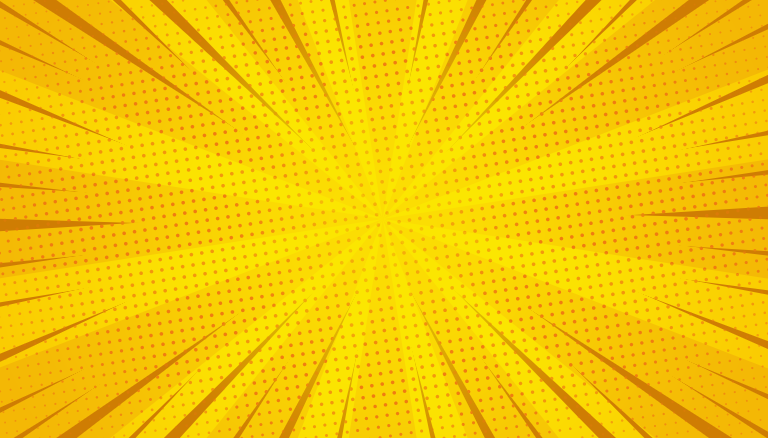
A WebGL 1 fragment shader for this background:

```glsl
precision highp float;
// Comic burst: golden rays from the centre, a tilted halftone screen and dark
// speed lines pointing inward. Rays repeat by angle, dots by a rotated grid,
// and the speed lines of one quadrant are mirrored into the other three.

uniform vec2 u_resolution;

#define CENTER_X -0.003     // burst centre, in canvas heights
#define RAY_COUNT 12.0
#define RAY_HALF_ANGLE 6.2  // degrees
#define DOT_PITCH 0.0240
#define DOT_RADIUS 0.0041
#define DOT_TILT 9.0        // degrees
#define SPIKE_SLOPE 0.029   // half width gained per unit of length
#define SPIKE_TURN 0.9      // degrees, turns the mirrored set as a whole

const vec3 RAY_CORE = vec3(0.985, 0.90, 0.005);
const vec3 RAY_RIM = vec3(0.98, 0.79, 0.01);
const vec3 GAP_CORE = vec3(0.985, 0.865, 0.01);
const vec3 GAP_RIM = vec3(0.955, 0.72, 0.02);
const vec3 DOT_ORANGE = vec3(0.94, 0.47, 0.07);
const vec3 SPIKE_BROWN = vec3(0.81, 0.49, 0.01);

// Coverage of a shape with signed distance d; px is the size of one pixel
float fill(float d, float px) {
  return clamp(0.5 - d / px, 0.0, 1.0);
}

// Counter-clockwise turn
vec2 turn(vec2 p, float degree) {
  float c = cos(radians(degree));
  float s = sin(radians(degree));
  return vec2(c * p.x - s * p.y, s * p.x + c * p.y);
}

// Evenly spaced wedges, one centred in each angular sector
float rays(vec2 p, float px) {
  float sector = radians(360.0) / RAY_COUNT;
  float angle = mod(atan(p.y, p.x), sector) - 0.5 * sector;
  return fill((abs(angle) - radians(RAY_HALF_ANGLE)) * length(p), px);
}

// Round dots on a rotated square grid
float halftone(vec2 p, float radius, float px) {
  vec2 grid = turn(p, -DOT_TILT) / DOT_PITCH;
  vec2 cell = (fract(grid) - 0.5) * DOT_PITCH;
  return fill(length(cell) - radius, px);
}

// Four spikes at once: polar place of each tip, then the heading in degrees
float spikes(vec2 p, vec4 tipAngle, vec4 tipRadius, vec4 heading, float px) {
  vec4 x = p.x - tipRadius * cos(radians(tipAngle));
  vec4 y = p.y - tipRadius * sin(radians(tipAngle));
  vec4 c = cos(radians(heading));
  vec4 s = sin(radians(heading));
  vec4 d = abs(x * s - y * c) - SPIKE_SLOPE * (x * c + y * s);
  return fill(min(min(d.x, d.y), min(d.z, d.w)), px);
}

void main() {
  float px = 1.0 / u_resolution.y;
  vec2 p = (gl_FragCoord.xy - 0.5 * u_resolution) * px;
  p.x -= CENTER_X;
  float r = length(p);
  // 1.0 on the ellipse touching the canvas sides
  float rim = length(p / vec2(0.5 * u_resolution.x * px, 0.5));

  // Rays, deepening toward the rim
  float ray = rays(p, px);
  vec3 color = mix(mix(GAP_CORE, GAP_RIM, smoothstep(0.1, 1.0, r)),
                   mix(RAY_CORE, RAY_RIM, smoothstep(0.3, 1.05, r)), ray);

  // Speed lines, mirrored across both axes
  vec2 q = abs(turn(p, -SPIKE_TURN));
  float spike = spikes(q, vec4(0.0, 6.0, 12.1, 17.2),
                       vec4(0.568, 0.710, 0.725, 0.637),
                       vec4(0.0, 6.0, 10.0, 23.0), px);
  spike = max(spike, spikes(q, vec4(25.8, 29.5, 32.5, 38.8),
                            vec4(0.787, 0.776, 0.408, 0.566),
                            vec4(25.0, 32.5, 35.0, 44.5), px));
  spike = max(spike, spikes(q, vec4(45.6, 55.5, 69.0, 78.2),
                            vec4(0.244, 0.409, 0.199, 0.329),
                            vec4(45.0, 55.0, 62.5, 77.5), px));
  // The line on the horizontal axis is broader
  spike = max(spike, fill(q.y - 1.6 * SPIKE_SLOPE * (q.x - 0.568), px));
  vec3 spikeColor = mix(color * vec3(0.9, 0.84, 1.0), SPIKE_BROWN, smoothstep(0.2, 0.65, r));
  color = mix(color, spikeColor, spike);

  // Halftone: pale at the heart, strongest midway, shrinking at the rim
  float radius = DOT_RADIUS * mix(1.0, 0.5, smoothstep(0.75, 1.35, rim));
  float strength = mix(0.45, 0.95, smoothstep(0.05, 0.4, r));
  strength *= mix(1.0, 0.75, ray) * (1.0 - 0.4 * smoothstep(0.85, 1.35, rim));
  color = mix(color, DOT_ORANGE, strength * halftone(p, radius, px) * (1.0 - 0.6 * spike));

  gl_FragColor = vec4(color, 1.0);
}
```
